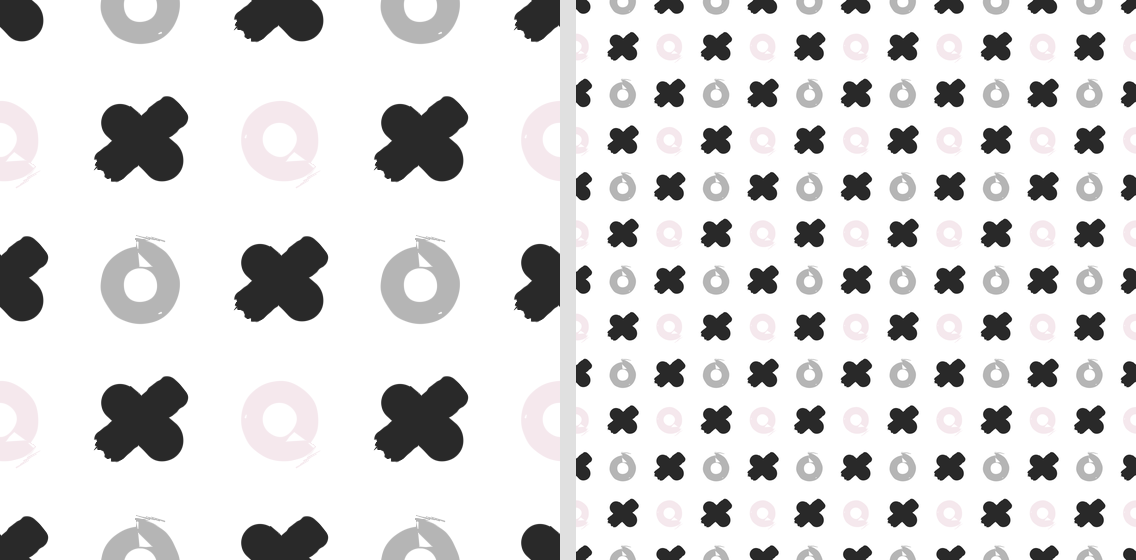
Left: one tile. Right: repeated 3 by 3.
Give the GLSL for this pattern, as a WebGL 2 fragment shader.

```glsl
#version 300 es
precision highp float;
// Brushed noughts and crosses: black crosses alternating with grey and pink rings on white.
uniform vec2 u_resolution;
out vec4 fragColor;

float hash(vec2 p) {
  vec3 q = fract(p.xyx * 0.1031);
  q += dot(q, q.yzx + 33.33);
  return fract((q.x + q.y) * q.z);
}

float noise(vec2 p) {
  vec2 i = floor(p), f = fract(p);
  f = f * f * (3.0 - 2.0 * f);
  return mix(mix(hash(i), hash(i + vec2(1, 0)), f.x),
             mix(hash(i + vec2(0, 1)), hash(i + vec2(1, 1)), f.x), f.y);
}

vec2 rotate(vec2 p, float a) {
  float c = cos(a), s = sin(a);
  return vec2(c * p.x + s * p.y, c * p.y - s * p.x);
}

// Line from a to b whose radius changes from ra to rb
float taper(vec2 p, vec2 a, vec2 b, float ra, float rb) {
  vec2 ab = b - a;
  float h = clamp(dot(p - a, ab) / dot(ab, ab), 0.0, 1.0);
  return length(p - a - ab * h) - mix(ra, rb, h);
}

float crossShape(vec2 p) {
  // Round-ended falling stroke
  float falling = taper(p, vec2(-0.14, 0.125), vec2(0.16, -0.14), 0.136, 0.152);

  // Blunt rising stroke with a dry lower end
  vec2 s = rotate(p, 0.71);
  vec2 box = abs(s - vec2(0.015, 0.0)) - vec2(0.365, 0.128) + 0.07;
  float rising = length(max(box, 0.0)) + min(max(box.x, box.y), 0.0) - 0.07;
  float dry = smoothstep(-0.2, -0.35, s.x);
  rising += dry * 0.03 * (noise(vec2(s.x * 9.0, s.y * 55.0) + 40.0) - 0.6);
  rising += 0.012 * (noise(s * vec2(30.0, 12.0) + 20.0) - 0.5);
  float d = min(falling + 0.01 * (noise(p * 9.0 + 30.0) - 0.5), rising);

  // Loose bristles at the lower left end and in the notches
  for (int i = 0; i < 4; i++) {
    float k = float(i), r = hash(vec2(k, 7.0));
    vec2 a = vec2(-0.245 - 0.012 * k, -0.06 - 0.035 * k);
    d = min(d, taper(p, a, a - vec2(0.03 + 0.03 * r, 0.05), 0.011, 0.001));
    vec2 b = vec2(0.14, 0.03 - 0.012 * k);
    d = min(d, taper(p, b, b + vec2(0.06 + 0.04 * r, -0.035), 0.01, 0.001));
  }
  return min(d, taper(p, vec2(-0.07, 0.23), vec2(0.0, 0.185), 0.012, 0.001));
}

// Ring painted clockwise, with its overlapping seam at the top
float ringShape(vec2 p, float seed) {
  float r = length(p);
  float turn = mod(atan(p.x, p.y), 6.2831853);
  float wobble = noise(p * 9.0 + seed) - 0.5;
  float ragged = exp(-turn * 3.0) * 0.03 * (noise(vec2(turn * 4.0, r * 70.0) + seed) - 0.5);
  float outer = r - 0.277 - 0.06 * exp(-turn * 1.6) + 0.012 * wobble + ragged;
  float hole = 0.119 + 0.012 * wobble - length(p - vec2(0.0, -0.002));
  float d = max(outer, hole);

  // Open wedge between the stroke's two ends, closed by a thin hair
  float wedge = max(0.125 - p.y, max(0.01 - p.x, dot(p - vec2(0.025, 0.215), vec2(0.77, 0.64))));
  d = max(d, -wedge);
  d = min(d, taper(p, vec2(-0.01, 0.13), vec2(0.11, 0.112), 0.007, 0.003));

  // Dry sliver at the seam and a small unpainted fleck
  d = max(d, -taper(p, vec2(0.012, 0.265), vec2(0.012, 0.305), 0.003, 0.008));
  d = max(d, -taper(p, vec2(0.115, -0.215), vec2(0.13, -0.21), 0.004, 0.006));

  // Loose bristles along the start of the stroke
  for (int i = 0; i < 4; i++) {
    float k = float(i), h = hash(vec2(k, seed));
    vec2 a = vec2(0.01 + 0.035 * k, 0.35 - 0.008 * k + 0.012 * h);
    d = min(d, taper(a - p, vec2(0), vec2(-0.09, 0.025 + 0.02 * h), 0.002, 0.005));
  }
  return d;
}

void main() {
  // Four by four cells, centred on the canvas corners
  vec2 grid = gl_FragCoord.xy / u_resolution * 4.0;
  vec2 cell = floor(grid + 0.5);
  vec2 p = grid - cell;
  bool evenRow = mod(cell.y, 2.0) < 0.5;

  float d;
  vec3 ink;
  if (mod(cell.x + cell.y, 2.0) < 0.5) {
    d = crossShape(p);
    ink = vec3(0.16);
  } else if (evenRow) {
    d = ringShape(rotate(p + vec2(0.0, 0.038), 0.1), 11.0);
    ink = vec3(0.71);
  } else {
    d = ringShape(rotate(p, -2.2), 23.0);
    ink = vec3(0.96, 0.91, 0.93);
  }

  float edge = 3.0 / min(u_resolution.x, u_resolution.y);
  vec3 paper = vec3(1.0);
  fragColor = vec4(mix(ink, paper, smoothstep(-edge, edge, d)), 1.0);
}
```
